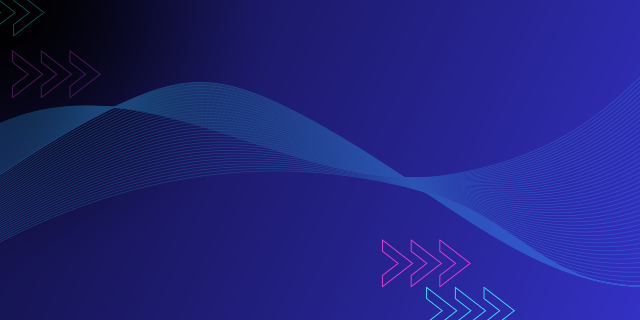
This background is drawn by a WebGL 2 fragment shader. Its source:

```glsl
#version 300 es
precision highp float;

uniform vec2 u_resolution;
out vec4 fragColor;

// Heights of the three guide curves: crest, ribbon and base
vec3 guideCurves(float x) {
    float bump = 0.037 * exp(-pow((x - 0.625) / 0.26, 2.0));
    float crest = 0.405 + 0.3 * cos((x - 0.625) * 2.252) + bump;
    float bend = max(x - 1.4, 0.0);
    float ribbon = 0.614 + 1.266 * x * (x * x / 3.0 - 0.78 * x + 0.348) - 0.45 * bend * bend;
    float base = 0.466 - 0.3 * (x - 0.86) * (x - 0.86);
    base = mix(base, crest, smoothstep(1.3, 1.9, x));
    return vec3(crest, ribbon, base);
}

// Coverage of a thin stroke at distance d, smoothed over one pixel
float stroke(float d, float width, float pixel) {
    float soft = max(pixel, width);
    return min(1.0, width / pixel) * (1.0 - smoothstep(0.0, soft, d));
}

// Fan of lines blended from one curve to another; x = height, y = slope
float lineFan(float y, vec2 from, vec2 to, int count, float pixel) {
    float gap = 1.0;
    for (int i = 0; i <= count; i++) {
        vec2 curve = mix(from, to, float(i) / float(count));
        float d = abs(y - curve.x) * inversesqrt(1.0 + curve.y * curve.y);
        gap *= 1.0 - 0.8 * stroke(d, 0.0024, pixel);
    }
    return 1.0 - gap;
}

float segment(vec2 p, vec2 a, vec2 b) {
    vec2 ab = b - a;
    return length(p - a - ab * clamp(dot(p - a, ab) / dot(ab, ab), 0.0, 1.0));
}

// Outline of one chevron pointing right
float chevron(vec2 p) {
    p.y = abs(p.y);
    float outer = segment(p, vec2(0.0, 0.073), vec2(0.0945, 0.0));
    float inner = segment(p, vec2(0.0, 0.038), vec2(0.049, 0.0));
    float side = segment(p, vec2(0.0, 0.038), vec2(0.0, 0.073));
    return min(outer, min(inner, side));
}

// Row of three chevrons
float chevronRow(vec2 p, float pixel) {
    float d = 1.0;
    for (int i = 0; i < 3; i++) {
        d = min(d, chevron(p - vec2(0.0898 * float(i), 0.0)));
    }
    return stroke(d, 0.003, pixel);
}

void main() {
    vec2 p = gl_FragCoord.xy / u_resolution.y;
    float pixel = 1.0 / u_resolution.y;

    // Indigo gradient with a black upper left corner
    vec2 corner = vec2(p.x, 1.0 - p.y);
    float ramp = (corner.x + 0.45 * corner.y) / 2.45;
    vec3 color = mix(vec3(0.07, 0.065, 0.27), vec3(0.2, 0.19, 0.77), pow(ramp, 1.2));
    color *= smoothstep(0.0, 0.9, length(corner));

    // Two overlapping fans form the twisted wave
    vec3 height = guideCurves(p.x);
    vec3 slope = (guideCurves(p.x + 0.002) - guideCurves(p.x - 0.002)) / 0.004;
    vec2 crest = vec2(height.x, slope.x);
    float ribbonFan = lineFan(p.y, crest, vec2(height.y, slope.y), 44, pixel);
    float baseFan = lineFan(p.y, crest, vec2(height.z, slope.z), 31, pixel);
    float wave = 1.0 - (1.0 - ribbonFan) * (1.0 - baseFan);
    vec3 waveColor = mix(vec3(0.11, 0.32, 0.53), vec3(0.2, 0.38, 0.84), smoothstep(0.4, 1.9, p.x));
    color = mix(color, waveColor, 0.85 * wave);

    // Chevron rows, faint at the upper left and bright at the lower right
    color = mix(color, vec3(0.07, 0.36, 0.38), 0.8 * chevronRow(p - vec2(-0.137, 0.961), pixel));
    color = mix(color, vec3(0.36, 0.09, 0.4), 0.8 * chevronRow(p - vec2(0.039, 0.768), pixel));
    color = mix(color, vec3(0.9, 0.22, 0.82), chevronRow(p - vec2(1.195, 0.177), pixel));
    color = mix(color, vec3(0.22, 0.86, 0.96), chevronRow(p - vec2(1.333, 0.029), pixel));

    fragColor = vec4(color, 1.0);
}
```
